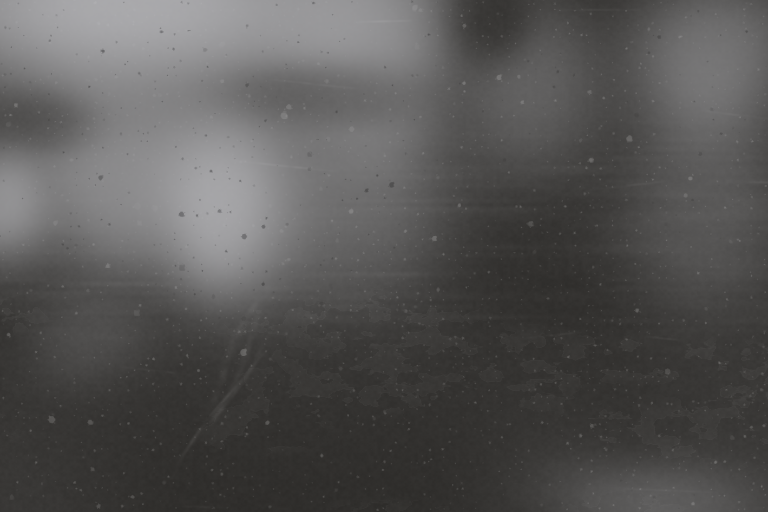
This texture is drawn by a WebGL 2 fragment shader. Its source:

```glsl
#version 300 es
precision highp float;

uniform vec2 u_resolution;
out vec4 fragColor;

const vec3 SHADOW = vec3(0.172, 0.166, 0.157);
const vec3 LIGHT = vec3(0.735, 0.735, 0.748);
const float HAZE = 0.10;
const float GRAIN = 0.022;
const float STREAK = 0.040;
const float CRUST = 0.036;
const float DUST = 0.15;
const float PITS = 0.20;
const float SCRATCH = 0.065;
const int DUST_LAYERS = 4;
const int HAIRLINES = 12;

float hash(vec2 p) {
    return fract(sin(dot(p, vec2(127.1, 311.7))) * 43758.5453);
}

float noise(vec2 p) {
    vec2 i = floor(p), f = fract(p);
    f = f * f * (3.0 - 2.0 * f);
    float low = mix(hash(i), hash(i + vec2(1, 0)), f.x);
    float high = mix(hash(i + vec2(0, 1)), hash(i + vec2(1, 1)), f.x);
    return mix(low, high, f.y);
}

float fbm(vec2 p) {
    float sum = 0.0, gain = 0.5;
    for (int i = 0; i < 4; i++) {
        sum += gain * noise(p);
        p = p * 2.03 + 17.3;
        gain *= 0.5;
    }
    return sum / 0.9375;
}

// Soft elliptical falloff, flatter than a gaussian at its centre
float glow(vec2 p, vec2 centre, vec2 radius) {
    return exp(-pow(length((p - centre) / radius), 2.6));
}

// Defocused lights behind the pane, screened together
float backdrop(vec2 p) {
    p += 0.05 * (vec2(noise(p * 4.0), noise(p * 4.0 + 31.0)) - 0.5);
    float dark = 1.0;
    dark *= 1.0 - 0.86 * glow(p, vec2(0.26, 1.00), vec2(0.52, 0.20));
    dark *= 1.0 - 0.74 * glow(p, vec2(0.45, 0.61), vec2(0.14, 0.20));
    dark *= 1.0 - 0.62 * glow(p, vec2(0.23, 0.66), vec2(0.24, 0.19));
    dark *= 1.0 - 0.62 * glow(p, vec2(-0.02, 0.59), vec2(0.10, 0.13));
    dark *= 1.0 - 0.52 * glow(p, vec2(0.71, 0.90), vec2(0.17, 0.22));
    dark *= 1.0 - 0.35 * glow(p, vec2(0.68, 0.60), vec2(0.22, 0.20));
    dark *= 1.0 - 0.45 * glow(p, vec2(1.38, 0.89), vec2(0.17, 0.16));
    dark *= 1.0 - 0.25 * glow(p, vec2(1.38, 0.62), vec2(0.17, 0.22));
    dark *= 1.0 - 0.30 * glow(p, vec2(1.03, 0.83), vec2(0.13, 0.19));
    dark *= 1.0 - 0.17 * glow(p, vec2(0.17, 0.34), vec2(0.13, 0.11));
    dark *= 1.0 - 0.27 * glow(p, vec2(1.28, 0.02), vec2(0.20, 0.09));
    float light = 1.0 - dark;
    light *= 1.0 - 0.42 * glow(p, vec2(0.07, 0.77), vec2(0.13, 0.06));
    light *= 1.0 - 0.40 * glow(p, vec2(0.64, 0.83), vec2(0.19, 0.06));
    light *= 1.0 - 0.85 * glow(p, vec2(0.94, 0.98), vec2(0.08, 0.11));
    return light + HAZE * noise(p * 2.6 + 5.0) * (1.0 - light);
}

// One jittered speck per occupied cell
float specks(vec2 p, float cells, float density, float seed, float px) {
    vec2 id = floor(p * cells) + seed;
    vec2 jitter = 0.3 + 0.4 * vec2(hash(id), hash(id + 57.0));
    float radius = mix(0.05, 0.19, pow(hash(id + 91.0), 3.0)) / cells;
    vec2 d = (fract(p * cells) - jitter) / cells;
    float wobble = 0.7 + 0.6 * noise(d * cells * 9.0 + id);
    float disc = 1.0 - smoothstep(radius - px, radius + px, length(d) * wobble);
    return disc * step(hash(id + 23.0), density) * (0.3 + 0.7 * hash(id + 11.0));
}

// Tapered line segment of given width
float stroke(vec2 p, vec2 a, vec2 b, float width, float px) {
    vec2 ab = b - a;
    float t = clamp(dot(p - a, ab) / dot(ab, ab), 0.0, 1.0);
    float d = length(p - a - ab * t);
    return (1.0 - smoothstep(0.0, width + px, d)) * sin(3.1416 * t);
}

void main() {
    vec2 p = gl_FragCoord.xy / u_resolution.y;
    float px = 1.0 / u_resolution.y;
    float light = backdrop(p);
    float shade = 1.0 - smoothstep(0.1, 0.75, light);
    vec3 colour = mix(SHADOW, LIGHT, light);

    // Fine grain and wiped horizontal streaks
    float marks = GRAIN * (fbm(p * 150.0) - 0.5) * (0.4 + shade);
    float band = smoothstep(0.25, 0.45, p.y) * (1.0 - smoothstep(0.65, 0.82, p.y));
    float wipe = noise(p * vec2(4.0, 110.0)) * noise(p * vec2(9.0, 45.0) + 8.0);
    marks += STREAK * (wipe - 0.25) * band * shade;

    // Dried crust with brighter rims, gathered in low rows
    float flake = fbm(p * vec2(26.0, 42.0));
    float rim = 1.0 - smoothstep(0.0, 0.035, abs(flake - 0.57));
    float fill = smoothstep(0.55, 0.60, flake);
    float rows = smoothstep(0.42, 0.72, noise(p * vec2(4.0, 13.0) + 3.0));
    rows *= 1.0 - smoothstep(0.38, 0.52, p.y);
    marks += CRUST * (0.6 * rim + 0.5 * fill) * rows * shade;

    // Pale dust over shadow, dark pits over light
    for (int i = 0; i < DUST_LAYERS; i++) {
        float k = float(i);
        float cells = 78.0 / (1.0 + 0.75 * k);
        float patchy = 0.25 + noise(p * 5.0 + k * 9.0);
        float density = 0.28 / (1.0 + 1.6 * k) * patchy;
        marks += DUST * specks(p, cells, density, 19.0 * k, px) * (0.15 + 0.85 * shade);
        marks -= PITS * specks(p + 0.37, cells, 0.3 * density, 7.0 + 13.0 * k, px) * (1.0 - shade);
    }

    // Scattered hairlines, mostly level
    for (int i = 0; i < HAIRLINES; i++) {
        vec2 seed = vec2(float(i), 4.7);
        vec2 start = vec2(1.5 * hash(seed), hash(seed + 2.3));
        float tilt = 0.25 * (hash(seed + 6.1) - 0.5);
        vec2 end = start + (0.06 + 0.2 * hash(seed + 9.4)) * vec2(1.0, tilt);
        float broken = noise(p * 60.0 + seed);
        marks += 0.6 * SCRATCH * stroke(p, start, end, 0.002, px) * broken;
    }

    // Long bent scrape made of loose strands
    for (int i = 0; i < 4; i++) {
        float k = float(i);
        vec2 q = p + vec2(0.022 * sin(p.y * 13.0 + k), 0.0);
        vec2 foot = vec2(0.35 + 0.012 * k, 0.06 + 0.04 * k);
        float strand = stroke(q, foot, foot + vec2(0.16, 0.27), 0.004 + 0.002 * k, px);
        marks += SCRATCH * strand * noise(p * 45.0 + k * 5.0);
    }

    fragColor = vec4(clamp(colour + marks, 0.0, 1.0), 1.0);
}
```
